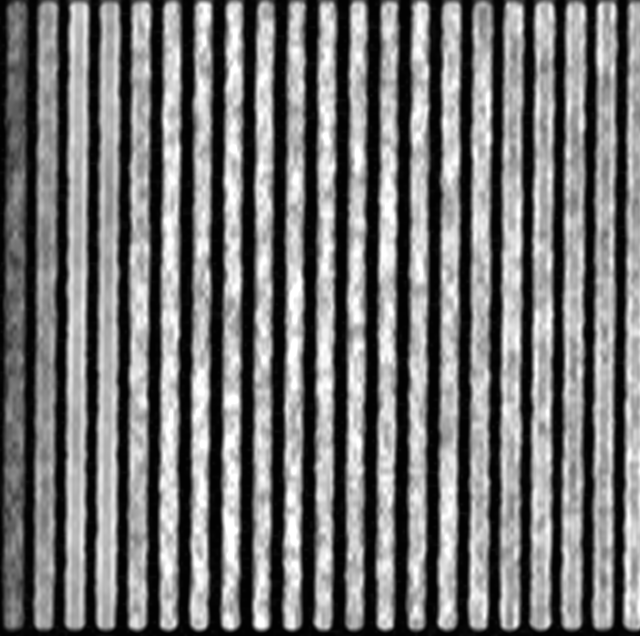
A Shadertoy shader for this pattern:

```glsl
const float STRIPES = 20.62;    // periods across the canvas
const float FIRST = 0.417;      // centre of the first stripe at the bottom, in periods
const float SLANT = 0.14;       // rightward drift over the full height, in periods
const float LAST = 20.0;        // index of the rightmost stripe

float hash(vec2 p) {
    vec3 q = fract(vec3(p.xyx) * 0.1031);
    q += dot(q, q.yzx + 33.33);
    return fract((q.x + q.y) * q.z);
}

float valueNoise(vec2 p) {
    vec2 cell = floor(p);
    vec2 f = fract(p);
    f = f * f * (3.0 - 2.0 * f);
    float low = mix(hash(cell), hash(cell + vec2(1.0, 0.0)), f.x);
    float high = mix(hash(cell + vec2(0.0, 1.0)), hash(cell + vec2(1.0, 1.0)), f.x);
    return mix(low, high, f.y);
}

// Noise in the range -1 to 1
float signedNoise(vec2 p) {
    return 2.0 * valueNoise(p) - 1.0;
}

// 1 for the brightest, most mottled stripes; 0 towards both sides
float centreWeight(float index) {
    return smoothstep(2.5, 6.0, index) * (1.0 - smoothstep(12.0, 17.0, index));
}

// Soft-edged band with an uneven outline
float stripeMask(float x, float y, float index, float halfWidth, float softness) {
    float side = x < 0.0 ? 0.0 : 50.0;
    float wobble = 0.026 * signedNoise(vec2(index * 7.0 + side, y * 42.0))
                 + 0.014 * signedNoise(vec2(index * 11.0 + side, y * 95.0));
    return 1.0 - smoothstep(halfWidth - softness, halfWidth + softness, abs(x) + wobble);
}

// Rounded fade where each stripe meets the top and bottom
float endFade(float x, float y) {
    float curve = 0.06 * x * x;
    float bottom = smoothstep(0.003 + curve, 0.016 + curve, y);
    float top = 1.0 - smoothstep(0.991 - curve, 1.003 - curve, y);
    return bottom * mix(0.35, 1.0, top);
}

float stripeTone(float x, float y, float index) {
    float centre = centreWeight(index);
    float dark = 1.0 - smoothstep(0.0, 2.0, index);

    // Overall level and slow drift along the length
    float tone = mix(0.67, 0.87, centre) - 0.27 * dark;
    tone += 0.07 * signedNoise(vec2(index * 5.0 + 3.0, y * 6.0));

    // Bright twin rims on the side stripes, bright core in the middle ones
    float rim = smoothstep(0.06, 0.19, abs(x));
    tone += mix(0.15 * (1.0 - dark), -0.08, centre) * rim;

    // Vertically stretched mottling
    float smoothBand = smoothstep(0.5, 1.5, index) * (1.0 - smoothstep(3.0, 4.0, index));
    float contrast = mix(0.20, 0.27, centre) * (1.0 - 0.6 * smoothBand);
    vec2 p = vec2(x * 4.5 + index * 13.0, y * 46.0);
    float mottle = 0.65 * signedNoise(p) + 0.45 * signedNoise(p * vec2(1.7, 2.1) + 40.0);
    return clamp(tone + contrast * mottle, 0.0, 1.0);
}

void mainImage(out vec4 fragColor, in vec2 fragCoord) {
    vec2 uv = fragCoord / iResolution.xy;

    // Repeat across the canvas, leaning slightly to the right
    float across = uv.x * STRIPES - FIRST - SLANT * uv.y;
    float index = clamp(floor(across + 0.5), 0.0, LAST);
    float x = across - index;

    float halfWidth = mix(0.315, 0.275, centreWeight(index));
    float softness = max(0.115, STRIPES / iResolution.x);
    float mask = stripeMask(x, uv.y, index, halfWidth, softness) * endFade(x, uv.y);

    // Near-black ground with faint flecks
    float ground = 0.008 + 0.05 * pow(valueNoise(vec2(across * 7.0, uv.y * 140.0)), 4.0);
    float grey = mix(ground, stripeTone(x, uv.y, index), mask);
    fragColor = vec4(vec3(grey), 1.0);
}
```
